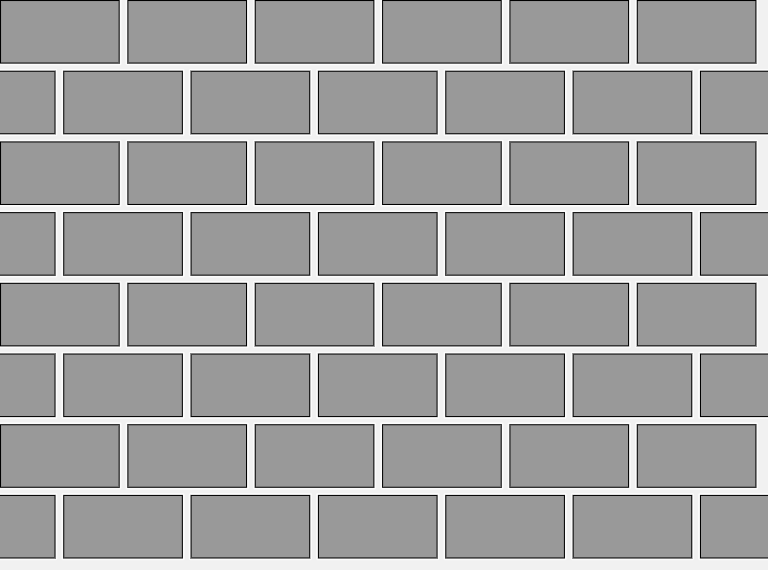
Give the GLSL for this pattern, as a WebGL 1 fragment shader.

```glsl
precision highp float;
// Running-bond wall of flat grey bricks with thin black outlines and pale joints.

uniform vec2 u_resolution;

// Signed distance to a rectangle centred on the origin
float boxDistance(vec2 p, vec2 halfSize) {
    vec2 d = abs(p) - halfSize;
    return length(max(d, 0.0)) + min(max(d.x, d.y), 0.0);
}

// Share of a pixel that lies inside a distance boundary
float coverage(float distance, float pixel) {
    return clamp(0.5 - distance / pixel, 0.0, 1.0);
}

void main() {
    // The canvas is 768 units wide, measured from the top left
    float pixel = 768.0 / u_resolution.x;
    vec2 p = vec2(gl_FragCoord.x, u_resolution.y - gl_FragCoord.y) * pixel;

    vec2 spacing = vec2(127.35, 70.7);
    vec2 brick = vec2(119.7, 63.6);
    vec2 margin = 0.5 * (spacing - brick);

    // Every second course is shifted by about half a brick
    float course = floor((p.y + margin.y) / spacing.y);
    p.x -= 63.2 * mod(course, 2.0);
    float column = floor((p.x + margin.x) / spacing.x);
    vec2 local = p - vec2(column, course) * spacing - 0.5 * brick;

    // The wall ends after six columns and eight courses
    float d = boxDistance(local, 0.5 * brick);
    if (column > 5.5 || course > 7.5) d = 1000.0;

    // Joint with a lighter rim, then the outline, then the brick face
    float shade = mix(0.945, 0.99, coverage(d - 1.7, pixel));
    shade = mix(shade, 0.0, coverage(d, pixel));
    shade = mix(shade, 0.6, coverage(d + 1.05, pixel));
    gl_FragColor = vec4(vec3(shade), 1.0);
}
```
